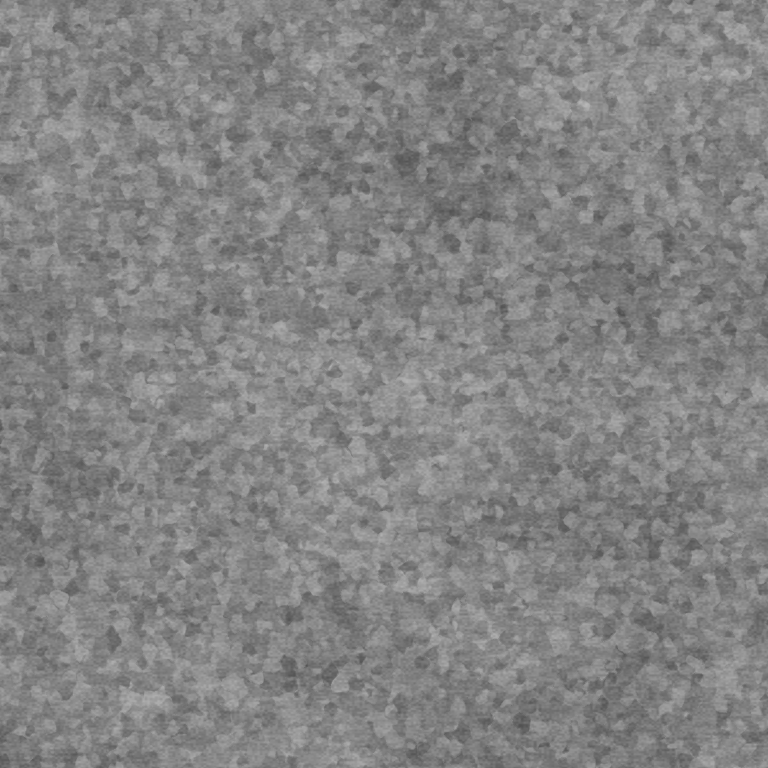
Reproduce this texture procedurally as a three.js fragment shader.

```glsl
// Galvanised grey sheet: small angular flakes over cloudy, finely grained metal.
varying vec2 vUv;

const float BASE_GREY = 0.501;
const float FLAKE_SCALE = 58.0;     // cells across the canvas
const float CHIP_SCALE = 70.0;
const float FINE_SCALE = 104.0;
const float EDGE_WIDTH = 0.0028;    // flake edge softness, canvas units
const float WARP_SIZE = 0.0065;
const float LIGHT_SHARE = 0.19;
const float DARK_SHARE = 0.10;
const float LIGHT_TONE = 0.082;
const float DARK_TONE = -0.072;
const float FLAKE_CONTRAST = 0.060;
const float CLOUD_CONTRAST = 0.150;
const float STREAK_CONTRAST = 0.055;
const float GRAIN_CONTRAST = 0.090;

float hash(vec2 p) {
    vec3 q = fract(vec3(p.xyx) * 0.1031);
    q += dot(q, q.yzx + 33.33);
    return fract((q.x + q.y) * q.z);
}

vec2 hash2(vec2 p) {
    return vec2(hash(p), hash(p + 71.7));
}

// Value noise, centred on zero
float noise(vec2 p) {
    vec2 cell = floor(p);
    vec2 f = fract(p);
    f = f * f * (3.0 - 2.0 * f);
    float low = mix(hash(cell), hash(cell + vec2(1.0, 0.0)), f.x);
    float high = mix(hash(cell + vec2(0.0, 1.0)), hash(cell + 1.0), f.x);
    return mix(low, high, f.y) - 0.5;
}

float clouds(vec2 p) {
    float sum = 0.0;
    float weight = 0.5;
    for (int i = 0; i < 4; i++) {
        sum += weight * noise(p);
        p = p * 2.3 + 17.3;
        weight *= 0.66;
    }
    return sum;
}

// Tone (x) and coverage (y) of a flake, from its random value
vec2 flakeTone(float r) {
    float light = step(1.0 - LIGHT_SHARE, r);
    float dark = step(r, DARK_SHARE);
    float strength = 0.55 + 0.6 * fract(r * 91.7);
    vec2 tone = vec2(light * LIGHT_TONE + dark * DARK_TONE, light + dark);
    return vec2(tone.x * strength, tone.y);
}

// Cells of uneven size: random values of the two nearest, and their edge blend
vec3 cells(vec2 uv, float scale, float seed) {
    vec2 p = uv * scale;
    vec2 home = floor(p);
    float nearest = 9.0;
    float second = 9.0;
    vec2 ids = vec2(0.0);
    for (int y = -1; y <= 1; y++) {
        for (int x = -1; x <= 1; x++) {
            vec2 cell = home + vec2(float(x), float(y));
            vec2 centre = cell + hash2(cell + seed);
            float d = length(p - centre) - 0.28 * hash(cell + seed + 19.1);
            float id = hash(cell + seed + 43.7);
            if (d < nearest) {
                second = nearest;
                nearest = d;
                ids = vec2(id, ids.x);
            } else if (d < second) {
                second = d;
                ids.y = id;
            }
        }
    }
    float blend = 0.5 - 0.5 * smoothstep(0.0, EDGE_WIDTH * scale, second - nearest);
    return vec3(ids, blend);
}

// Lays sparse light and dark flakes over a tone
float addFlakes(float tone, vec2 uv, float scale, float seed) {
    vec3 c = cells(uv, scale, seed);
    vec2 flake = mix(flakeTone(c.x), flakeTone(c.y), c.z);
    return tone * (1.0 - 0.75 * flake.y) + flake.x;
}

void main() {
    // Ragged flake outlines
    vec2 warp = vec2(noise(vUv * 115.0 + 5.0), noise(vUv * 115.0 + 57.0));
    vec2 uv = vUv + WARP_SIZE * warp;

    // Soft ground flakes, then the distinct ones
    vec3 ground = cells(uv, FLAKE_SCALE, 3.0);
    float tone = FLAKE_CONTRAST * (mix(ground.x, ground.y, ground.z) - 0.5);
    tone = addFlakes(tone, uv + 0.37, FINE_SCALE, 131.0);
    tone = addFlakes(tone, uv, CHIP_SCALE, 257.0);

    // Clouds, horizontal streaks and fine grain
    float cloud = CLOUD_CONTRAST * clouds(vUv * vec2(5.0, 6.5) + 9.0);
    float streak = STREAK_CONTRAST * noise(vUv * vec2(38.0, 290.0));
    float grain = GRAIN_CONTRAST * noise(vUv * vec2(300.0, 390.0) + 31.0);

    gl_FragColor = vec4(vec3(BASE_GREY + tone + cloud + streak + grain), 1.0);
}
```
